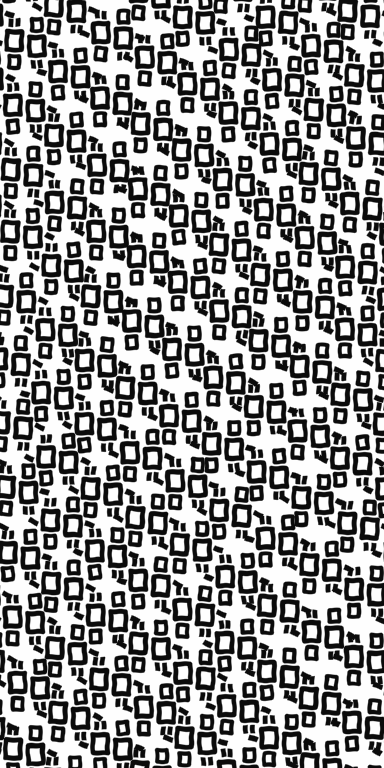
Write a Shadertoy shader that draws this pattern.

```glsl
// Hand-cut black frames and dashes on white, packed in a leaning lattice.
// Each motif is two half motifs turned by 180 degrees; layered sines bend
// the lattice and a hash loosens the placing and tilt of every piece.

const float UNITS_ACROSS = 384.0;            // design units per canvas width
const vec2 PITCH = vec2(42.5, 65.0);         // column width, row height
const float COLUMN_DROP = 29.0;              // each column sits this much lower
const vec2 LATTICE_ORIGIN = vec2(104.0, 605.0);
const vec3 PAPER = vec3(0.995);
const vec3 INK = vec3(0.045);

float hash(vec2 p) {
    vec3 q = fract(vec3(p.xyx) * 0.1031);
    q += dot(q, q.yzx + 33.33);
    return fract((q.x + q.y) * q.z);
}

vec2 signedHash2(vec2 p) {
    return 2.0 * vec2(hash(p), hash(p + 57.3)) - 1.0;
}

vec2 rotate(vec2 p, float angle) {
    float c = cos(angle), s = sin(angle);
    return vec2(c * p.x + s * p.y, c * p.y - s * p.x);
}

float roundBox(vec2 p, vec2 halfSize, float radius) {
    vec2 q = abs(p) - halfSize + radius;
    return length(max(q, 0.0)) + min(max(q.x, q.y), 0.0) - radius;
}

// Rounded block with a slightly skewed window.
float frameShape(vec2 p, vec2 outer, vec2 inner, vec2 seed) {
    vec2 jitter = signedHash2(seed);
    p = rotate(p, 0.05 * jitter.x);
    float hole = roundBox(rotate(p - 0.4 * jitter, 0.06 * jitter.y), inner, 0.7);
    return max(roundBox(p, outer, 2.4), -hole);
}

float dash(vec2 p, vec2 halfSize, float angle, vec2 seed) {
    vec2 jitter = signedHash2(seed);
    return roundBox(rotate(p - 0.4 * jitter, angle + 0.1 * jitter.x), halfSize, 0.7);
}

// Large frame, small frame below, two dashes above, slanted dash at the left.
float halfMotif(vec2 p, vec2 seed) {
    p += 0.3 * sin(p.yx * 0.45 + 6.28 * hash(seed));
    float d = frameShape(p, vec2(9.7, 11.5), vec2(5.0, 6.5), seed);
    d = min(d, frameShape(p + vec2(0.0, 21.3), vec2(6.9, 7.9), vec2(2.8, 3.8), seed + 3.1));
    for (float side = -1.0; side < 2.0; side += 2.0) {
        vec2 center = vec2(3.5 * side, 18.0);
        d = min(d, dash(p - center, vec2(2.4, 4.2), 0.0, seed + 7.0 + side));
    }
    return min(d, dash(p + vec2(16.5, 1.0), vec2(4.8, 2.7), -0.42, seed + 11.7));
}

float motif(vec2 p, vec2 seed) {
    vec2 halfCenter = vec2(-11.3, 2.75);
    return min(halfMotif(p - halfCenter, seed),
               halfMotif(-p - halfCenter, seed + 23.9));
}

// Slow drift of the lattice.
vec2 drift(vec2 p) {
    return vec2(7.0 * sin(p.y * 0.011 + 0.6) + 2.5 * sin(p.y * 0.027 + p.x * 0.008),
                4.0 * sin(p.x * 0.017 + p.y * 0.006) + 2.0 * sin(p.x * 0.034 + 1.7));
}

float patternDistance(vec2 p) {
    vec2 local = p - drift(p) - LATTICE_ORIGIN;
    float nearColumn = round(local.x / PITCH.x);
    float d = 1e3;
    for (float i = -1.0; i < 2.0; i++) {
        float column = nearColumn + i;
        float nearRow = round((local.y + COLUMN_DROP * column) / PITCH.y);
        for (float j = -1.0; j < 2.0; j++) {
            vec2 cell = vec2(column, nearRow + j);
            vec2 anchor = LATTICE_ORIGIN + cell * PITCH - vec2(0.0, COLUMN_DROP * column);
            vec2 seed = cell + 40.0;
            vec2 center = anchor + drift(anchor) + 1.1 * signedHash2(seed);
            d = min(d, motif(p - center, seed));
        }
    }
    return d;
}

void mainImage(out vec4 fragColor, in vec2 fragCoord) {
    float pixel = UNITS_ACROSS / iResolution.x;
    float d = patternDistance(fragCoord * pixel);
    float coverage = clamp(0.5 - d / (1.25 * pixel), 0.0, 1.0);
    fragColor = vec4(mix(PAPER, INK, coverage), 1.0);
}
```
